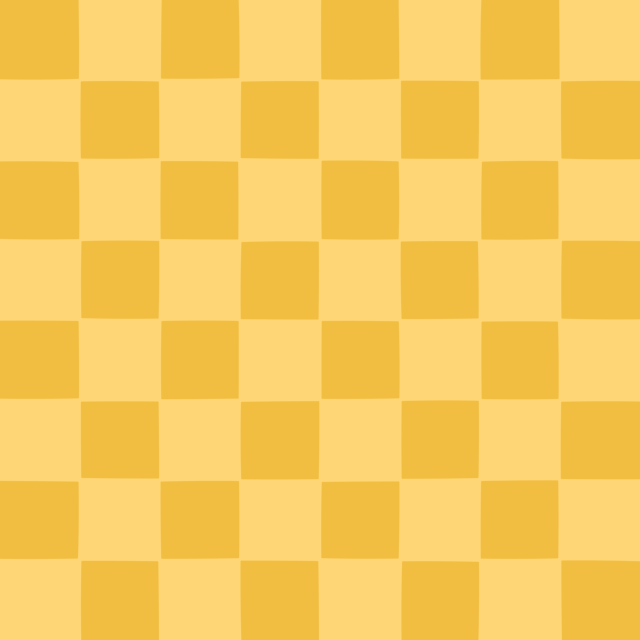
Reproduce this pattern procedurally as a Shadertoy shader.

```glsl
// Hand-cut checkerboard: eight by eight cells, amber squares on pale yellow.
// Each square is a rounded box whose four sides get their own hashed offset,
// tilt and bow, leaving a thin pale gap where corners meet.

const float CELLS = 8.0;
const vec3 PALE = vec3(1.0, 0.84, 0.46);
const vec3 AMBER = vec3(0.945, 0.745, 0.26);

const float HALF_SIDE = 0.486;
const float CORNER = 0.012;
const float SHIFT = 0.007;
const float TILT = 0.010;
const float BOW = 0.007;
const float BLEED = 0.1;

// Signed random value in -1..1
float hash(vec3 p) {
    p = fract(p * vec3(0.1031, 0.1030, 0.0973));
    p += dot(p, p.yzx + 33.33);
    return 2.0 * fract((p.x + p.y) * p.z) - 1.0;
}

// Distance from the cell centre to one side, at position t along that side
float sideReach(vec2 cell, float side, float t) {
    float shift = SHIFT * hash(vec3(cell, side + 1.0));
    float tilt = TILT * t * hash(vec3(cell, side + 11.0));
    float bow = BOW * (0.6 + 0.4 * hash(vec3(cell, side + 21.0)));
    return HALF_SIDE + shift + tilt + bow * (0.5 - 4.0 * t * t);
}

// Signed distance to the uneven square; sides on the canvas border run past it
float unevenSquare(vec2 p, vec2 cell) {
    vec2 low = vec2(sideReach(cell, 0.0, p.y), sideReach(cell, 1.0, p.x));
    vec2 high = vec2(sideReach(cell, 2.0, p.y), sideReach(cell, 3.0, p.x));
    low += BLEED * (1.0 - step(0.5, cell));
    high += BLEED * step(CELLS - 1.5, cell);
    vec2 d = max(p - high, -p - low) + CORNER;
    return length(max(d, 0.0)) + min(max(d.x, d.y), 0.0) - CORNER;
}

void mainImage(out vec4 fragColor, in vec2 fragCoord) {
    vec2 board = fragCoord / iResolution.xy * CELLS;
    vec2 cell = floor(board);
    float pixel = CELLS / min(iResolution.x, iResolution.y);

    // Odd cells hold a square, even cells stay bare
    float odd = mod(cell.x + cell.y, 2.0);
    float dist = unevenSquare(fract(board) - 0.5, cell);
    float cover = odd * (1.0 - smoothstep(-0.8 * pixel, 0.8 * pixel, dist));

    fragColor = vec4(mix(PALE, AMBER, cover), 1.0);
}
```
